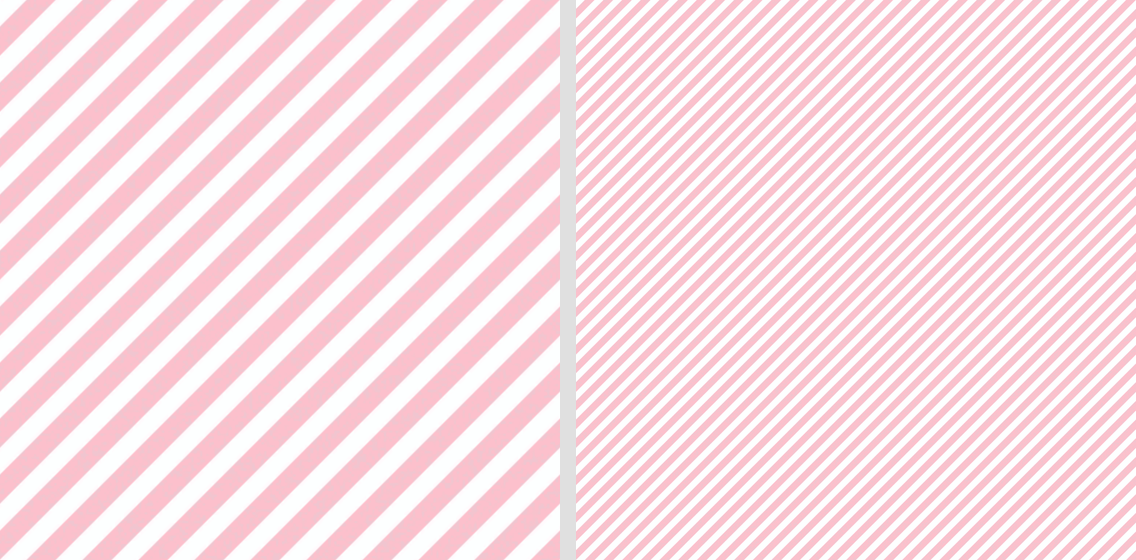
Left, the tile; right, the same tile 3 across and 3 down.
This pattern is drawn by a WebGL 2 fragment shader. Its source:

```glsl
#version 300 es
precision highp float;

uniform vec2 u_resolution;
out vec4 fragColor;

const float REPEATS = 10.0;        // stripes across and down
const float BAND_CENTER = 0.733;   // within one period
const float BAND_WIDTH = 0.52;     // share of one period
const float GRAIN_CELLS = 192.0;   // grain cells per canvas side

const vec3 WHITE = vec3(0.993, 1.0, 1.0);
const vec3 WARM_WHITE = vec3(1.0, 0.98, 0.99);
const vec3 PINK = vec3(0.988, 0.752, 0.8);
const vec3 SOFT_PINK = vec3(0.97, 0.76, 0.8);
const vec3 DULL_PINK = vec3(0.93, 0.78, 0.82);

float hash(vec2 cell) {
    vec3 p = fract(vec3(cell.xyx) * 0.1031);
    p += dot(p, p.yzx + 33.33);
    return fract((p.x + p.y) * p.z);
}

// Value noise that wraps after the given number of cells
float wrappedNoise(vec2 uv, float cells) {
    vec2 p = uv * cells;
    vec2 cell = floor(p);
    vec2 f = fract(p);
    f = f * f * (3.0 - 2.0 * f);
    vec2 a = mod(cell, cells);
    vec2 b = mod(cell + 1.0, cells);
    float low = mix(hash(a), hash(vec2(b.x, a.y)), f.x);
    float high = mix(hash(vec2(a.x, b.y)), hash(b), f.x);
    return mix(low, high, f.y);
}

// Signed distance to the band edge in periods, negative inside
float bandDistance(float phase, float center, float width) {
    return abs(fract(phase - center + 0.5) - 0.5) - 0.5 * width;
}

void main() {
    vec2 uv = gl_FragCoord.xy / u_resolution;
    float phase = (uv.x - uv.y) * REPEATS;
    float edge = bandDistance(phase, BAND_CENTER, BAND_WIDTH);
    float softness = 0.7 * fwidth(phase);
    float grain = wrappedNoise(uv, GRAIN_CELLS);

    // Faint mottling, duller toward the rim of each band
    float rim = smoothstep(-0.11, -0.03, edge);
    vec3 band = mix(PINK, SOFT_PINK, smoothstep(0.4, 0.65, grain));
    band = mix(band, DULL_PINK, smoothstep(0.6, 0.9, grain + 0.2 * rim) * 0.7);

    // The gap warms slightly beside each band
    float halo = 1.0 - smoothstep(0.03, 0.13, edge);
    vec3 gap = mix(WHITE, WARM_WHITE, halo * smoothstep(0.2, 0.6, grain));

    float coverage = 1.0 - smoothstep(-softness, softness, edge);
    fragColor = vec4(mix(gap, band, coverage), 1.0);
}
```
